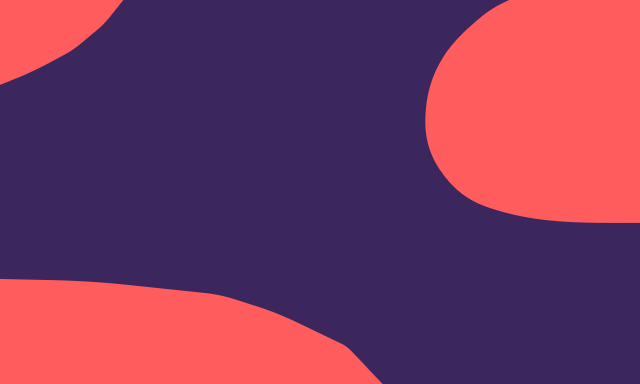
Give the GLSL for this background, as a Shadertoy shader.

```glsl
// Three large coral blobs enter a plum field from the corners and the right side.
// The left blobs are rounded facets (smooth minimum of sloped lines); the right
// one is bounded by smooth Hermite arcs. Units: canvas width = 100, y upward.

const vec3 PLUM = vec3(0.231, 0.153, 0.369);
const vec3 CORAL = vec3(1.0, 0.364, 0.364);

// Smallest of two values, with the corner rounded over width k
float smoothMin(float a, float b, float k) {
    float h = max(k - abs(a - b), 0.0) / k;
    return min(a, b) - 0.25 * k * h * h;
}

// Height of p above the line through an anchor with a given slope
float aboveLine(vec2 p, vec2 anchor, float slope) {
    return p.y - anchor.y - slope * (p.x - anchor.x);
}

// Cubic arc between two knots, each (position, value, slope)
float arc(float s, vec3 a, vec3 b) {
    float span = b.x - a.x;
    float t = clamp((s - a.x) / span, 0.0, 1.0);
    float u = 1.0 - t;
    return mix(a.y, b.y, t * t * (3.0 - 2.0 * t))
         + span * t * u * (a.z * u - b.z * t);
}

// Upper left corner: positive above its rising facets
float cornerBlob(vec2 p, float rounding) {
    float d = aboveLine(p, vec2(0.0, 46.74), 0.40);
    d = smoothMin(d, aboveLine(p, vec2(5.21, 48.83), 0.541), rounding);
    d = smoothMin(d, aboveLine(p, vec2(11.46, 52.21), 0.838), rounding);
    return smoothMin(d, aboveLine(p, vec2(16.28, 56.25), 1.253), rounding);
}

// Lower left hill: positive below its falling facets
float hillBlob(vec2 p, float rounding) {
    float d = -aboveLine(p, vec2(0.0, 16.41), -0.022);
    d = smoothMin(d, -aboveLine(p, vec2(27.34, 14.71), -0.105), rounding);
    d = smoothMin(d, -aboveLine(p, vec2(37.76, 12.89), -0.32), rounding);
    d = smoothMin(d, -aboveLine(p, vec2(46.88, 9.40), -0.48), rounding);
    return smoothMin(d, -aboveLine(p, vec2(59.77, 0.0), -1.06), rounding);
}

// Right blob: its left side is a curve in y, its underside a curve in x
float sideBlob(vec2 p) {
    vec3 low = vec3(33.07, 69.01, -0.72);
    vec3 waist = vec3(40.94, 66.46, 0.0);
    vec3 shoulder = vec3(51.70, 69.66, 0.68);
    vec3 crown = vec3(56.77, 74.48, 1.16);
    vec3 top = vec3(60.16, 79.95, 2.4);
    float left = p.y < waist.x ? arc(p.y, low, waist)
               : p.y < shoulder.x ? arc(p.y, waist, shoulder)
               : p.y < crown.x ? arc(p.y, shoulder, crown)
               : arc(p.y, crown, top);

    vec3 turn = vec3(low.y, low.x, 1.0 / low.z);
    vec3 belly = vec3(77.47, 27.21, -0.31);
    vec3 flatEnd = vec3(96.35, 25.17, 0.0);
    float under = p.x < belly.x ? arc(p.x, turn, belly)
                : arc(p.x, belly, flatEnd);
    return min(p.x - left, p.y - under);
}

// Antialiased coverage of the region where d is positive
float coverage(float d) {
    float pixelStep = length(vec2(dFdx(d), dFdy(d)));
    return clamp(d / max(pixelStep, 1e-5) + 0.5, 0.0, 1.0);
}

void mainImage(out vec4 fragColor, in vec2 fragCoord) {
    vec2 p = 100.0 * fragCoord / iResolution.x;

    // The blobs never overlap, so the largest coverage joins them
    float blobs = coverage(cornerBlob(p, 0.4));
    blobs = max(blobs, coverage(hillBlob(p, 0.5)));
    blobs = max(blobs, coverage(sideBlob(p)));

    fragColor = vec4(mix(PLUM, CORAL, blobs), 1.0);
}
```
